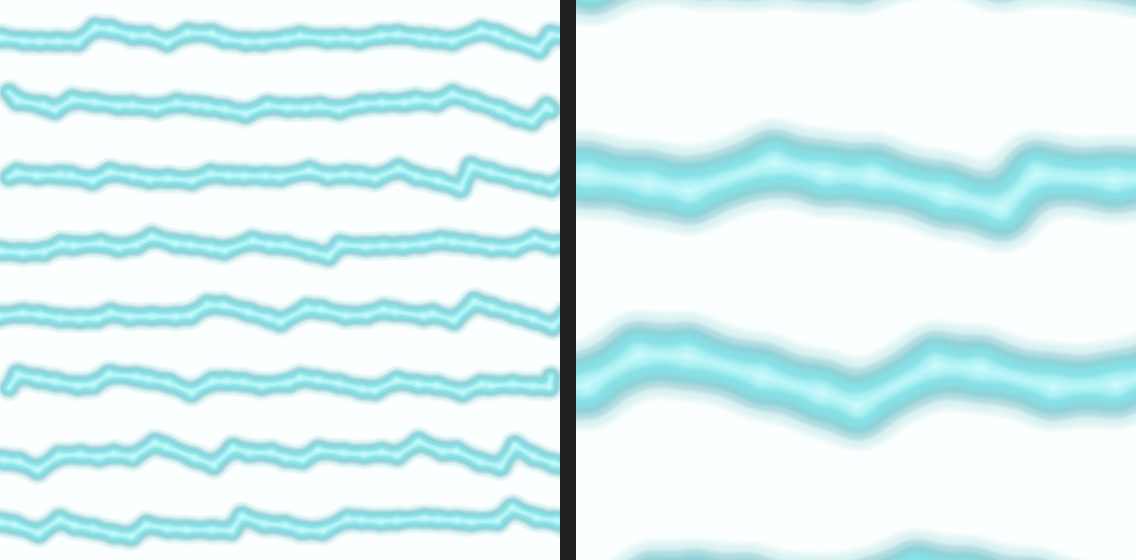
Left: the whole. Right: its middle third, enlarged.
Write a WebGL 2 fragment shader that draws this pattern.

```glsl
#version 300 es
precision highp float;
// Eight wavering horizontal cyan strokes with soft rims and bright kinks on white.

uniform vec2 u_resolution;
out vec4 fragColor;

// Layout, in canvas units
const float ROWS = 8.0;
const float STEP = 0.034;          // mean spacing of stroke vertices
const float JITTER_X = 0.6;        // sideways vertex scatter, in steps
const float JITTER_Y = 0.009;
const float DRIFT = 0.020;         // slow wander of a whole row
const float RAMP_LENGTH = 0.165;   // gentle fall before each sharp rise
const float RAMP_MIN = 0.006;
const float RAMP_MAX = 0.056;
const float END_INSET = 0.016;     // gap at the rounded stroke ends
const float BLEND = 260.0;         // higher gives tighter joints

// Distances from the centre line at which each tone is reached
const float BODY_AT = 0.0070;
const float RIM_AT = 0.0120;
const float HALO_AT = 0.0155;
const float MIST_AT = 0.0195;
const float PAPER_AT = 0.0265;

const vec3 PAPER = vec3(0.99, 1.00, 1.00);
const vec3 GLINT = vec3(0.86, 0.99, 1.00);
const vec3 CORE = vec3(0.69, 0.95, 0.96);
const vec3 BODY = vec3(0.53, 0.88, 0.90);
const vec3 RIM = vec3(0.55, 0.83, 0.85);
const vec3 HALO = vec3(0.70, 0.86, 0.88);
const vec3 MIST = vec3(0.86, 0.95, 0.95);

float hash(vec2 p) {
    vec3 q = fract(vec3(p.xyx) * 0.1031);
    q += dot(q, q.yzx + 33.33);
    return fract((q.x + q.y) * q.z);
}

float smoothNoise(float x, float seed) {
    float cell = floor(x);
    float t = smoothstep(0.0, 1.0, x - cell);
    return mix(hash(vec2(cell, seed)), hash(vec2(cell + 1.0, seed)), t) - 0.5;
}

// Long falls and abrupt rises, of varying height
float rampHeight(float x, float row) {
    float phase = x / RAMP_LENGTH + 7.0 * hash(vec2(row, 71.0));
    float strength = hash(vec2(floor(phase), row + 40.0));
    return mix(RAMP_MIN, RAMP_MAX, strength * strength) * (0.5 - fract(phase));
}

vec2 strokeVertex(float index, float row) {
    float shift = JITTER_X * (hash(vec2(index, row + 11.0)) - 0.5);
    float x = (index + shift) * STEP;
    float y = (row + 0.5) / ROWS + rampHeight(x, row);
    y += DRIFT * smoothNoise(x * 4.0, row + 90.0);
    y += JITTER_Y * (hash(vec2(index, row + 23.0)) - 0.5);

    // Some rows stop just inside the canvas
    bool bothEnds = mod(row, 4.0) == 2.0;
    float first = bothEnds || row == 5.0 ? END_INSET : -1.0;
    float last = bothEnds ? 1.0 - END_INSET : 2.0;
    return vec2(clamp(x, first, last), y);
}

float segmentDistance(vec2 p, vec2 a, vec2 b) {
    vec2 along = b - a;
    float t = clamp(dot(p - a, along) / dot(along, along), 0.0, 1.0);
    return length(p - a - along * t);
}

// Softly joined distance to the nearby stroke segments
float strokeDistance(vec2 p) {
    float nearRow = floor(p.y * ROWS);
    float nearIndex = floor(p.x / STEP);
    float weight = 1e-20;
    for (float r = -1.0; r <= 1.0; r++) {
        float row = nearRow + r;
        if (row < 0.0 || row >= ROWS) continue;
        vec2 a = strokeVertex(nearIndex - 3.0, row);
        for (float i = -2.0; i <= 4.0; i++) {
            vec2 b = strokeVertex(nearIndex + i, row);
            if (b.x > a.x) weight += exp(-BLEND * segmentDistance(p, a, b));
            a = b;
        }
    }
    return -log(weight) / BLEND;
}

// Tones from bright centre through rim to paper
vec3 strokeColour(float d) {
    vec3 colour = mix(GLINT, CORE, smoothstep(-0.0050, 0.0025, d));
    colour = mix(colour, BODY, smoothstep(0.0015, BODY_AT, d));
    colour = mix(colour, RIM, smoothstep(BODY_AT, RIM_AT, d));
    colour = mix(colour, HALO, smoothstep(RIM_AT, HALO_AT, d));
    colour = mix(colour, MIST, smoothstep(HALO_AT, MIST_AT, d));
    return mix(colour, PAPER, smoothstep(MIST_AT, PAPER_AT, d));
}

void main() {
    vec2 p = gl_FragCoord.xy / u_resolution;
    fragColor = vec4(strokeColour(strokeDistance(p)), 1.0);
}
```
